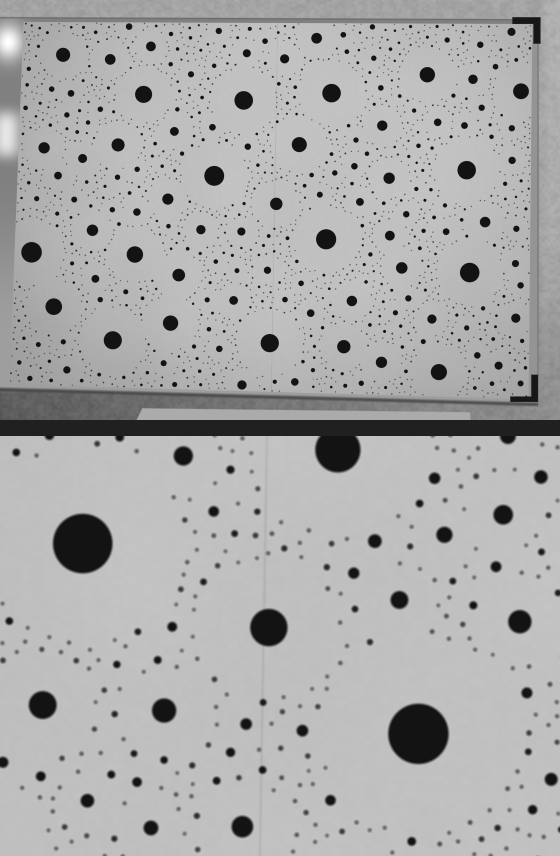
Top: the whole. Bottom: its middle third, enlarged.
Write a Shadertoy shader that draws this pattern.

```glsl
// Grey board with a poster of black dots, each in its own clear disc, sizes shrinking into dust.

vec2 hash(vec2 p) {
    return fract(sin(vec2(dot(p, vec2(127.1, 311.7)), dot(p, vec2(269.5, 183.3)))) * 43758.5453);
}

float noise(vec2 p) {
    vec2 i = floor(p), f = fract(p);
    f = f * f * (3.0 - 2.0 * f);
    return mix(mix(hash(i).x, hash(i + vec2(1, 0)).x, f.x),
               mix(hash(i + vec2(0, 1)).x, hash(i + vec2(1, 1)).x, f.x), f.y);
}

// Depth inside the slightly skewed poster, negative outside
float posterDepth(vec2 p) {
    float left = p.x - mix(0.019, 0.058, p.y);
    float right = mix(1.258, 1.268, p.y) - p.x;
    float top = 0.948 - 0.004 * p.x - p.y;
    float bottom = p.y - 0.085 + 0.028 * p.x;
    return min(min(left, right), min(top, bottom));
}

float box(vec2 p, vec2 low, vec2 high) {
    vec2 d = abs(p - 0.5 * (low + high)) - 0.5 * (high - low);
    return max(d.x, d.y);
}

float cover(float d, float soft) {
    return 1.0 - smoothstep(-soft, soft, d);
}

// Random packing: from large to small, a dot is placed where its clear disc touches no earlier one
float dotInk(vec2 p, float soft) {
    vec3 placed[96];
    int count = 0;
    float ink = 0.0;
    for (int k = 0; k < 24; k++) {
        float level = float(k);
        float radius = max(0.0245 * pow(0.83, level), 0.0016);
        float clearing = 3.0 * radius, cell = 4.3 * clearing;
        float a = 2.4 * level + 0.3;
        mat2 turn = mat2(cos(a), sin(a), -sin(a), cos(a));
        vec2 shift = 9.0 * hash(vec2(level, 3.7));
        vec2 base = floor(turn * p / cell + shift);
        for (int j = 0; j < 9; j++) {
            vec2 id = base + vec2(j % 3 - 1, j / 3 - 1);
            vec2 h = hash(id + 17.0 * level);
            vec2 center = ((id + 0.24 + 0.52 * h - shift) * cell) * turn;
            float d = distance(center, p);
            bool vacant = d < cell && count < 96 && posterDepth(center) > 1.2 * radius;
            if (k < 3 && hash(id + 5.3).x < 0.3) vacant = false;
            for (int n = 0; n < count && vacant; n++)
                vacant = distance(center, placed[n].xy) > clearing + placed[n].z;
            if (vacant) {
                placed[count++] = vec3(center, clearing);
                float size = radius * mix(0.87, 1.0, hash(id + 8.1).y);
                ink = max(ink, cover(d - size, soft) * min(1.0, 370.0 * size));
            }
        }
    }
    return ink;
}

void mainImage(out vec4 fragColor, in vec2 fragCoord) {
    vec2 p = fragCoord / iResolution.y;
    float soft = max(0.0016, 0.6 / iResolution.y);
    float depth = posterDepth(p);

    // Rough wall, darker towards the lower left
    float wall = mix(mix(0.36, 0.56, p.x / 1.33), 0.64, smoothstep(0.0, 0.5, p.y));
    wall += 0.05 * (noise(p * 150.0) - 0.5) + 0.04 * (noise(p * 60.0) - 0.5);
    wall += 0.05 * smoothstep(1.28, 1.31, p.x) * p.y;
    float grey = wall;

    // Pale ledge below the board
    float ledge = box(p, vec2(0.34 - 0.5 * (0.03 - p.y), -0.1), vec2(1.12, 0.032 - 0.012 * p.x));
    grey = mix(grey, 0.67, cover(ledge, 0.002));

    // Shiny board left of the poster, with two reflections of a lamp
    float topRail = 0.958 - 0.004 * p.x, bottomRail = 0.073 - 0.028 * p.x;
    float board = box(p, vec2(-0.1, bottomRail), vec2(1.283, topRail));
    float shine = 0.5 + 0.12 * (1.0 - smoothstep(0.2, 0.6, p.y));
    vec2 lamp = (p - vec2(0.02, 0.9)) * vec2(28, 24);
    shine += 0.5 * exp(-dot(lamp, lamp));
    shine += 0.4 * exp(-pow(abs(p.x - 0.015) * 28.0, 2.0) - pow(abs(p.y - 0.68) * 18.0, 4.0));
    shine = mix(shine, 0.58, smoothstep(1.25, 1.265, p.x));
    grey = mix(grey, shine, cover(board, soft));

    // Dark rails and the shadow under the board
    grey = mix(grey, 0.38, 0.8 * cover(abs(p.y - topRail) - 0.0015, 0.002) * step(p.x, 1.28));
    grey = mix(grey, 0.27, 0.85 * cover(abs(p.y - bottomRail) - 0.004, 0.004) * step(p.x, 1.28));
    grey = mix(grey, 0.36, 0.7 * cover(abs(p.x - 1.281) - 0.001, 0.003) * cover(board - 0.004, 0.003));

    // Unevenly lit paper with a fold down the middle
    float paper = 0.755 - 0.15 * smoothstep(0.3, 1.0, length((p - vec2(0.72, 0.6)) * vec2(0.95, 1.1)));
    paper += 0.02 * (noise(p * 9.0) - 0.5) + 0.012 * (noise(p * 220.0) - 0.5);
    paper -= 0.07 * cover(abs(p.x - mix(0.645, 0.662, p.y)) - 0.0006, 0.0018);
    if (depth > 0.0) paper = mix(paper, 0.075, dotInk(p, soft));
    grey = mix(grey, paper, cover(-depth, soft));

    // Black corner caps on the right
    float upper = min(box(p, vec2(1.22, 0.943), vec2(1.287, 0.959)),
                      box(p, vec2(1.27, 0.896), vec2(1.287, 0.959)));
    float lower = min(box(p, vec2(1.215, 0.043), vec2(1.281, 0.056)),
                      box(p, vec2(1.265, 0.043), vec2(1.281, 0.108)));
    grey = mix(grey, 0.09, cover(min(upper, lower), soft));

    fragColor = vec4(vec3(clamp(grey, 0.0, 1.0)), 1.0);
}
```
